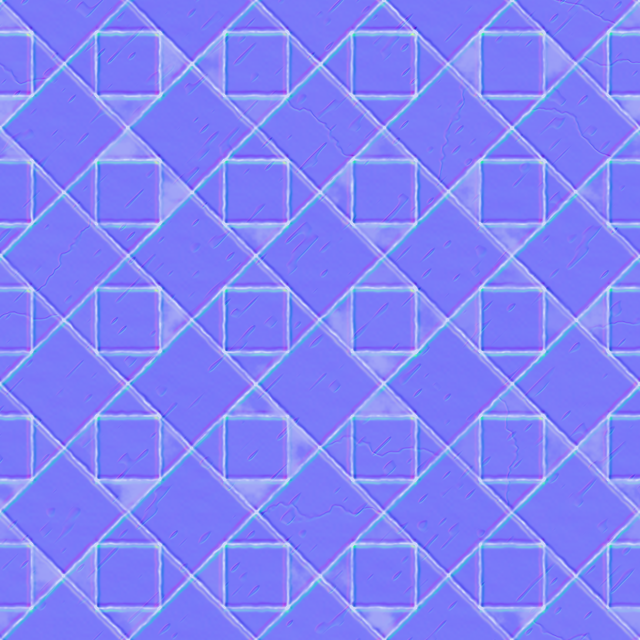
This texture map is drawn by a Shadertoy shader. Its source:

```glsl
// Tangent-space normal map of a tiled floor: a 5 x 5 lattice of plain diamonds
// alternating with diamonds that hold an inset square. Grooves tilt the normal on
// both walls; noise adds chips, cracks and pale worn triangles.

float hash(vec2 p) {
    return fract(sin(dot(p, vec2(127.1, 311.7))) * 43758.5453);
}

float noise(vec2 p) {
    vec2 i = floor(p), f = fract(p);
    f = f * f * (3.0 - 2.0 * f);
    return mix(mix(hash(i), hash(i + vec2(1, 0)), f.x),
               mix(hash(i + vec2(0, 1)), hash(i + vec2(1, 1)), f.x), f.y);
}

float fbm(vec2 p) {
    float sum = 0.0, amp = 0.5;
    for (int i = 0; i < 4; i++) {
        sum += amp * noise(p);
        p = p * 2.03 + 17.3;
        amp *= 0.5;
    }
    return sum;
}

// Soft ridge around x = 0, never thinner than a pixel
float ridge(float x, float width) {
    float w = max(width, 3.5 / iResolution.y);
    return exp(-x * x / (w * w));
}

// Groove along d = 0: xy is the tilt of its two walls, z the pale middle line.
// n points towards growing d.
vec3 groove(float d, vec2 n, float nearWall, float farWall) {
    vec2 tilt = n * (nearWall * ridge(d + 0.032, 0.012) - farWall * ridge(d - 0.021, 0.013));
    return vec3(tilt, ridge(d, 0.011));
}

// Stone surface: gentle waves, grain, sparse chips and an occasional crack
float surface(vec2 p, vec2 center, float seed) {
    float h = 0.006 * noise(p * vec2(7.0, 11.0)) + 0.0015 * noise(p * 38.0);
    vec2 along = vec2(p.x + p.y, p.y - p.x);
    h -= 0.009 * smoothstep(0.8, 0.95, noise(along * vec2(5.0, 15.0) + 40.0));
    float angle = seed * 37.0;
    float path = dot(p - center, vec2(cos(angle), sin(angle)))
               + 0.3 * (fbm(p * 4.0 + seed * 20.0) - 0.47);
    return h - 0.007 * step(0.72, seed) * ridge(path, 0.011);
}

void mainImage(out vec4 fragColor, in vec2 fragCoord) {
    vec2 p = 5.0 * fragCoord / iResolution.xy;

    // Slightly uneven edges
    vec2 w = p + 0.009 * (vec2(noise(p * 22.0), noise(p * 22.0 + 70.0)) - 0.5);

    // Cell around each inset square; its corners belong to plain diamonds
    vec2 cell = vec2(floor(w.x + 0.5), floor(w.y) + 0.5);
    vec2 q = w - cell;
    vec2 a = abs(q);
    bool plain = a.x + a.y > 0.5;
    vec2 center = plain ? cell + 0.5 * sign(q) : cell;
    float seed = hash(mod(center, 5.0) + 3.7);

    // Diagonal grooves, then the four sides of the square
    float rising = (fract(q.x - q.y) - 0.5) * 0.7071;
    float falling = (fract(q.x + q.y) - 0.5) * 0.7071;
    vec2 side = q - 0.25 * sign(q);
    vec2 span = smoothstep(0.262, 0.245, a);
    vec3 lines = groove(rising, vec2(0.7071, -0.7071), 0.5, 1.0)
               + groove(falling, vec2(0.7071), 0.75, 0.65)
               + groove(side.x, vec2(1, 0), 0.5, 0.85) * span.y
               + groove(-side.y, vec2(0, -1), 0.5, 0.95) * span.x;
    lines *= 0.7 + 0.6 * noise(p * 13.0 + 9.0);

    // Surface tilt by finite differences
    float e = 0.012;
    float h = surface(p, center, seed);
    vec2 slope = vec2(surface(p + vec2(e, 0), center, seed),
                      surface(p + vec2(0, e), center, seed)) - h;
    vec2 tilt = lines.xy - 0.65 * slope / e;

    // Encode the normal
    vec3 color = vec3(0.48, 0.475, 0.975);
    color.rg += 0.27 * tilt + 0.012 * (seed - 0.5);
    color.b -= 0.07 * dot(tilt, tilt);

    // Worn triangles between square and diamond, each with its own strength
    vec2 dir = a.x > a.y ? vec2(sign(q.x), 0) : vec2(0, sign(q.y));
    float wear = smoothstep(0.3, 0.95, hash(mod(cell, 5.0) * 3.1 + dir * 1.7));
    float triangle = smoothstep(0.25, 0.265, max(a.x, a.y))
                   * smoothstep(0.505, 0.485, a.x + a.y);
    float cloud = smoothstep(0.25, 0.65, fbm(p * 6.0 + 30.0));
    color = mix(color, vec3(0.68, 0.70, 0.965), triangle * wear * cloud * 0.75);

    // Pale bottoms of the grooves, brightest where they cross
    float grit = 0.75 + 0.5 * noise(p * 45.0);
    color = mix(color, vec3(0.83, 0.86, 0.98), min(lines.z * grit * 0.72, 0.95));

    fragColor = vec4(clamp(color, 0.0, 1.0), 1.0);
}
```
